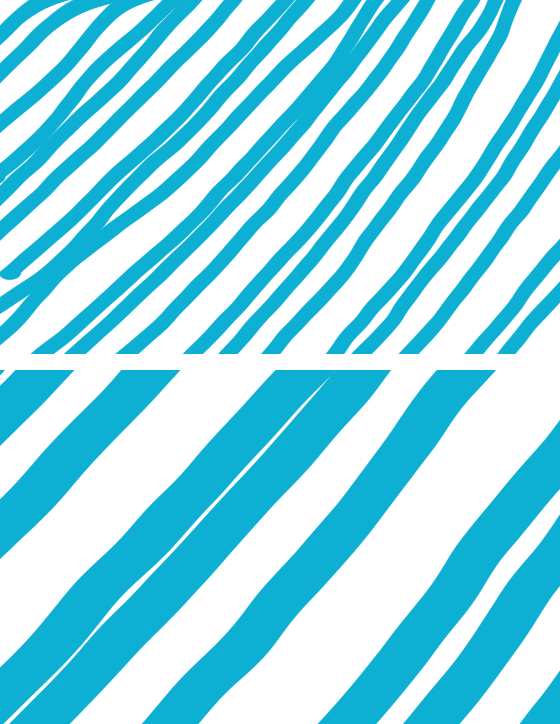
Top: the whole. Bottom: its middle third, enlarged.
This pattern is drawn by a WebGL 1 fragment shader. Its source:

```glsl
precision highp float;
// Hand-drawn blue brush strokes sweeping diagonally over white.
uniform vec2 u_resolution;

float hash(vec2 p) {
    return fract(sin(dot(p, vec2(127.1, 311.7))) * 43758.55);
}

// Smooth 1D noise in -1..1, one independent row per seed.
float noise(float x, float seed) {
    float i = floor(x), f = fract(x);
    float u = f * f * (3.0 - 2.0 * f);
    return 2.0 * mix(hash(vec2(i, seed)), hash(vec2(i + 1.0, seed)), u) - 1.0;
}

// Draws the two strokes either side of index "pair" together around height "at".
float pinch(float k, float pair, float t, float at) {
    float d = (t - at) / 0.26;
    return sign(pair - k) * step(abs(pair - k), 0.6) * exp(-d * d);
}

// Horizontal position of stroke k; t runs from -1 at the top to 1 at the bottom.
float strokeX(float k, float t) {
    // Spacing comes in groups of three and opens towards both corners
    float right = max(k - 10.0, 0.0);
    float left = max(-k - 1.0, 0.0);
    float x = 0.2214 * k - 0.07 + 0.062 * cos(2.0943951 * k);
    x += 0.0058 * right * right - 0.033 * left * left;

    // Lean gets steeper to the right, with a slight bow
    float lean = mix(1.07, 0.691, smoothstep(3.0, 12.0, k));
    x -= lean * t + 0.1 * t * t;

    // Near touches between neighbours and a flare at the top left
    x += 0.075 * pinch(k, 4.5, t, 0.5);
    x += 0.07 * pinch(k, 5.5, t, -1.0);
    x += 0.05 * pinch(k, 10.5, t, -1.0);
    x += 0.062 * pinch(k, -0.5, t, -0.6);
    x += 0.185 * exp(-16.0 * (t + 1.0) - 0.5 * (k + 2.0) * (k + 2.0));

    // Unsteady hand
    return x + 0.018 * noise(3.6 * t, k) + 0.004 * noise(11.0 * t, k + 40.0);
}

float strokeDistance(vec2 p, float k) {
    float t = 1.0 - p.y;
    // Two strokes stop with round ends inside the left border
    float end = abs(k) < 0.5 ? 0.0 : (abs(k - 3.0) < 0.5 ? 0.54 : 2.0);
    float tc = min(t, end);
    float x = strokeX(k, tc);
    float slope = (strokeX(k, tc + 0.02) - strokeX(k, tc - 0.02)) / 0.04;
    float across = (p.x - x) / sqrt(1.0 + slope * slope);
    float halfWidth = 0.041 + 0.0015 * noise(14.0 * t, k + sign(across) * 0.3);
    return length(vec2(across, t - tc)) - halfWidth;
}

void main() {
    vec2 p = 2.0 * gl_FragCoord.xy / u_resolution.y;
    float pixel = 2.0 / u_resolution.y;
    float d = 10.0;
    for (int i = 0; i < 20; i++) {
        d = min(d, strokeDistance(p, float(i) - 3.0));
    }
    float ink = 1.0 - smoothstep(-0.75 * pixel, 0.75 * pixel, d);
    gl_FragColor = vec4(mix(vec3(1.0), vec3(0.05, 0.69, 0.825), ink), 1.0);
}
```
